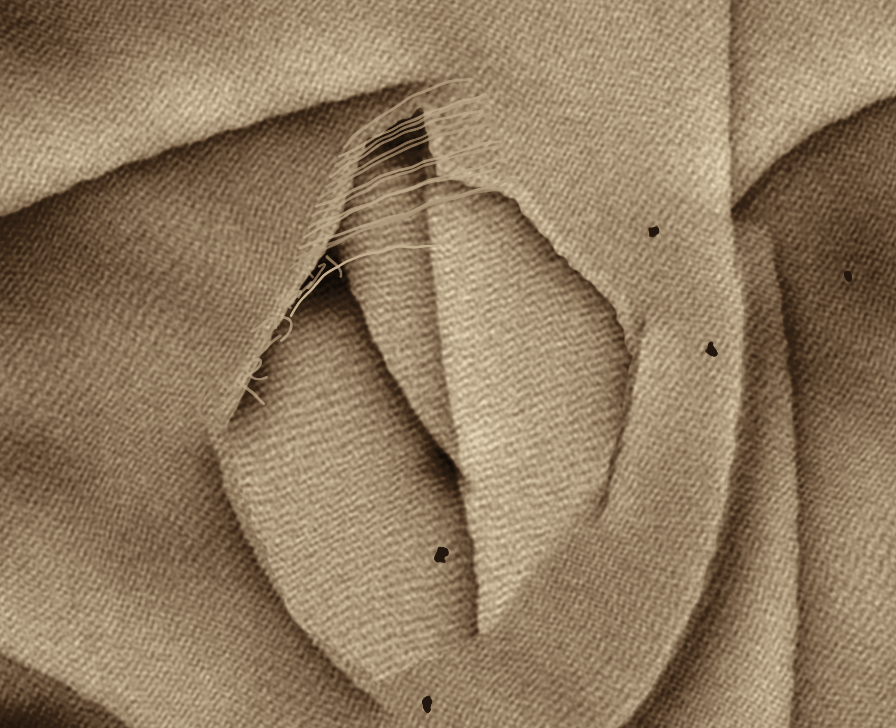
Reproduce this texture procedurally as a Shadertoy shader.

```glsl
// Torn, rumpled burlap: an outer cloth with a ragged hole over a folded inner cloth.
// Folds are shaded curves, the hole is a polygon distance, the weave is warped sines.
// Units: 7.68 x 6.24, y downward.
const vec2 CANVAS = vec2(7.68, 6.24);

vec2 hash2(vec2 p) {
  p = vec2(dot(p, vec2(127.1, 311.7)), dot(p, vec2(269.5, 183.3)));
  return fract(sin(p) * 43758.5) * 2.0 - 1.0;
}
float noise(vec2 p) {
  vec2 i = floor(p), f = p - i, u = f * f * (3.0 - 2.0 * f), k = vec2(1, 0);
  float a = dot(hash2(i), f), b = dot(hash2(i + k), f - k);
  float c = dot(hash2(i + k.yx), f - k.yx), d = dot(hash2(i + 1.0), f - 1.0);
  return mix(mix(a, b, u.x), mix(c, d, u.x), u.y);
}
vec2 turn(vec2 p, float a) { return mat2(cos(a), sin(a), -sin(a), cos(a)) * p; }

float blob(vec2 p, float x, float y, float w, float h) {
  vec2 q = (p - vec2(x, y)) / vec2(w, h);
  return exp(-dot(q, q));
}
// Signed distance to a quadratic curve (positive on its right), position along it
vec2 curve(vec2 p, mat3x2 k) {
  vec2 best = vec2(1e3, 0), prev = k[0];
  for (int i = 1; i <= 12; i++) {
    float t = float(i) / 12.0;
    vec2 next = mix(mix(k[0], k[1], t), mix(k[1], k[2], t), t), e = next - prev, r = p - prev;
    float h = clamp(dot(r, e) / dot(e, e), 0.0, 1.0), d = length(r - e * h);
    if (d < abs(best.x)) best = vec2(e.x * r.y < e.y * r.x ? -d : d, t + (h - 1.0) / 12.0);
    prev = next;
  }
  return best;
}
// Shadow on the right of the curve, rounded ridge on its left
float fold(vec2 p, mat3x2 k, float width, float shadow, float ridge) {
  vec2 q = curve(p, k);
  float x = abs(q.x) / width, taper = smoothstep(0.0, 0.15, q.y) * smoothstep(1.0, 0.85, q.y);
  return taper * mix(ridge * x * exp(1.0 - x), -shadow * exp(-x), smoothstep(-0.025, 0.025, q.x));
}
float strand(vec2 p, mat3x2 k, float px) {
  return smoothstep(0.012 + px, 0.012 - px, abs(curve(p, k).x));
}
float holeDistance(vec2 p) {
  const int N = 14;
  vec2 v[N] = vec2[N](vec2(3.15, 1.2), vec2(3.6, 0.95), vec2(3.75, 1.5), vec2(4.4, 1.7),
    vec2(4.75, 2.15), vec2(5.25, 2.6), vec2(5.42, 3.05), vec2(5.2, 4.1), vec2(4.2, 5.4),
    vec2(3.25, 5.85), vec2(2.5, 5.3), vec2(1.9, 3.75), vec2(2.35, 2.85), vec2(2.85, 2.05));
  float d = 1e3, side = 1.0;
  for (int i = 0, j = N - 1; i < N; j = i, i++) {
    vec2 e = v[j] - v[i], w = p - v[i];
    d = min(d, length(w - e * clamp(dot(w, e) / dot(e, e), 0.0, 1.0)));
    bvec3 s = bvec3(p.y >= v[i].y, p.y < v[j].y, e.x * w.y > e.y * w.x);
    if (all(s) || all(not(s))) side = -side;
  }
  return side * d;
}
float weave(vec2 p, float period) {
  vec2 u = p * 6.2832 / period;
  return 0.5 * sin(u.x) * sin(u.y) + 0.5 * sin(u.y + 0.5 * u.x);
}

float outerCloth(vec2 p) {
  float l = 0.58 + 0.14 * noise(turn(p, -0.6) * vec2(0.5, 1.9));
  // Upper left roll, then the right hand drapes
  l += fold(p, mat3x2(-0.6, 2.2, 1.2, 1.15, 4.1, 0.6), 0.27, 0.55, 0.22);
  l += fold(p, mat3x2(6.32, 2.6, 6.2, 1, 6.3, -0.9), 0.12, 0.4, 0.06);
  l += fold(p, mat3x2(6.2, 1.95, 6.6, 1.1, 8.3, 0.6), 0.25, 0.5, 0.22);
  l += fold(p, mat3x2(6.32, 1.7, 6.6, 5.6, 4.7, 6.7), 0.13, -0.15, -0.45);
  l += fold(p, mat3x2(6.7, 6.9, 7.05, 4.2, 6.55, 1.7), 0.2, 0.36, 0.18);
  // Lower left rolls and the flap on the right
  l += fold(p, mat3x2(-0.5, 5.4, 0.7, 5.8, 1.7, 6.7), 0.35, 0.3, 0.14);
  l += fold(p, mat3x2(1.75, 3.5, 2.1, 5.3, 3.5, 6.2), 0.25, 0.4, 0.05);
  l += fold(p, mat3x2(5.55, 2.6, 5.45, 3.5, 5.1, 4.6), 0.12, 0.35, 0.15);
  l -= 0.33 * blob(p, 7.4, 2.4, 0.6, 1.0) + 0.3 * blob(p, 0.0, 2.4, 1.2, 0.6);
  l -= 0.4 * blob(p, 0.0, 0.1, 1.6, 0.6) + 0.25 * blob(p, 0.1, 4.0, 0.8, 0.5);
  l += 0.14 * blob(p, 5.0, 0.9, 1.3, 1.3) + 0.12 * blob(p, 7.4, 4.8, 0.5, 1.0);
  return l - 0.7 * blob(p, 0.0, 6.3, 0.7, 0.3) - 0.15 * blob(p, 1.4, 4.7, 0.7, 0.4);
}
float innerCloth(vec2 p, float d) {
  float l = 0.72 + fold(p, mat3x2(2.8, 1.9, 3.3, 3.45, 4.15, 4.25), 0.2, 0.7, 0.04);
  l += fold(p, mat3x2(3.75, 3.7, 4.15, 4.5, 4.1, 5.8), 0.2, 0.55, 0.08);
  l += fold(p, mat3x2(3.6, 0.8, 3.65, 2.6, 4, 4.2), 0.18, 0.35, 0.1);
  l -= 0.7 * blob(p, 2.75, 2.4, 0.3, 0.3) + 0.8 * blob(p, 3.4, 1.2, 0.24, 0.24);
  float overhang = smoothstep(0.3, -0.4, normalize(p - vec2(3.6, 3.7)).y);
  return l - 0.6 * overhang * exp(min(d, 0.0) / 0.16) - 0.3 * blob(p, 2.1, 3.3, 0.25, 0.4);
}

void mainImage(out vec4 fragColor, in vec2 fragCoord) {
  vec2 p = vec2(fragCoord.x, iResolution.y - fragCoord.y) / iResolution.xy * CANVAS;
  float px = 0.7 * CANVAS.y / iResolution.y;
  vec2 warp = vec2(noise(p * 0.8), noise(p * 0.8 + 9.0));
  vec2 bent = p + 0.04 * vec2(noise(p * 5.0), noise(p * 5.0 + 4.0));
  // Two woven layers
  float d = holeDistance(p) + 0.05 * noise(p * 9.0);
  float soft = mix(0.015, 0.16, smoothstep(4.1, 4.8, p.x) * smoothstep(3.9, 4.7, p.y));
  float outer = outerCloth(bent) + 0.13 * weave(turn(p + 0.3 * warp, 0.45), 0.075);
  outer += 0.15 * blob(vec2(d, 0), 0.07, 0.0, 0.06, 1.0) * smoothstep(4.0, 3.0, p.y);
  float inner = innerCloth(bent, d) + 0.15 * weave(turn(bent + 0.2 * warp, -0.12), 0.085);
  float light = mix(outer, inner, smoothstep(soft, -soft, d));
  light += 0.24 * noise(p * 28.0) + 0.12 * noise(p * vec2(7, 12));
  light = 0.66 + 1.22 * (light - 0.6);
  // Threads bridging the tear, then frayed hairs on the left rim
  for (int i = 0; i < 30; i++) {
    float s = float(i) / 12.0;
    vec2 r = hash2(vec2(i, 3)), a = mix(vec2(2.95, 1.25), vec2(2.5, 2.3), s);
    vec2 c = mix(vec2(4.1, 0.65), vec2(4.4, 1.65), s) + 0.08 * r;
    vec2 b = mix(a, c, 0.5) + vec2(0, 0.1 * r.x - 0.14);
    if (i > 12) {
      a = mix(vec2(1.8, 3.6), vec2(2.8, 2.2), float(i - 13) / 16.0);
      b = a + 0.2 * r.yx, c = a + 0.24 * r;
    }
    light = mix(light, 0.85 + 0.12 * r.y, 0.75 * strand(bent, mat3x2(a, b, c), px));
  }
  light = mix(light, 0.95, strand(bent, mat3x2(2.5, 2.7, 2.8, 2.1, 3.75, 2.1), px));
  // Small burnt holes: centre and radius
  vec3 specks[5] = vec3[5](vec3(3.78, 4.76, 0.06), vec3(5.6, 1.98, 0.045),
    vec3(3.66, 6.02, 0.05), vec3(6.1, 3, 0.05), vec3(7.27, 2.37, 0.035));
  for (int i = 0; i < 5; i++) {
    float r = length((p - specks[i].xy) * vec2(1.2, 0.8)) + 0.05 * noise(p * 16.0);
    light = mix(light, -0.4, smoothstep(px, -px, r - specks[i].z));
  }
  // Linen tones, brown black in the deepest folds
  vec3 tone = pow(vec3(clamp(light, 0.0, 1.2)), vec3(1, 1.1, 1.2));
  vec3 color = mix(vec3(0.22, 0.15, 0.09), vec3(0.79, 0.72, 0.6), tone);
  fragColor = vec4(color * (1.0 + clamp(light, -0.7, 0.0)), 1);
}
```
